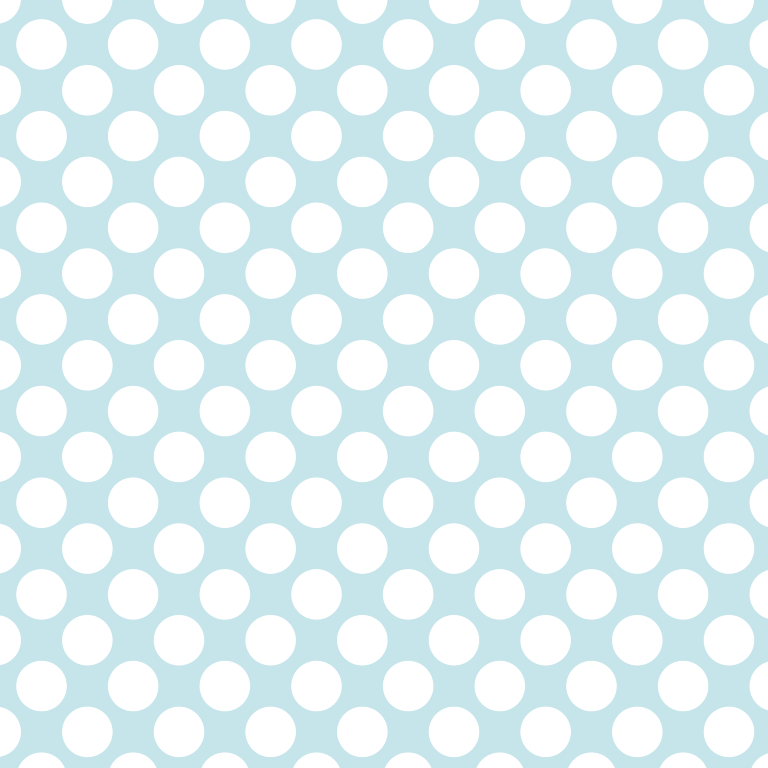
A Shadertoy shader for this pattern:

```glsl
// Distance from p to the nearest point of a unit square lattice
float latticeDistance(vec2 p) {
    return length(fract(p + 0.5) - 0.5);
}

void mainImage(out vec4 fragColor, in vec2 fragCoord) {
    const float period = 0.11935;
    vec2 cell = (fragCoord / iResolution.y - vec2(0.4121, 0.5841)) / period;
    float pixel = 1.0 / (iResolution.y * period);

    // Two lattices, offset by half a cell, form the staggered rows
    float centerDistance = min(latticeDistance(cell), latticeDistance(cell + 0.5));
    float dot = 1.0 - smoothstep(-0.6 * pixel, 0.6 * pixel, centerDistance - 0.2755);

    vec3 paleBlue = vec3(0.776, 0.898, 0.918);
    fragColor = vec4(mix(paleBlue, vec3(1.0), dot), 1.0);
}
```
